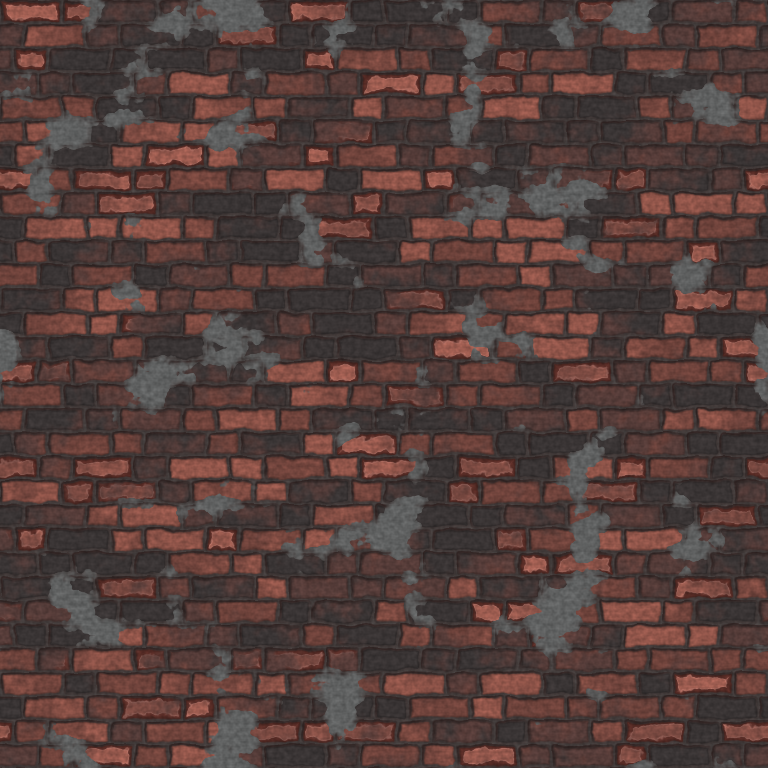
Write a Shadertoy shader that draws this texture.

```glsl
const float ROWS = 32.0;         // courses up the canvas
const float PAIR = 4.0;          // long plus short brick, in course heights
const float LONG_BRICK = 2.6;    // share of the pair taken by the long brick

const vec3 CHARCOAL = vec3(0.225, 0.205, 0.205);
const vec3 BROWN = vec3(0.335, 0.235, 0.222);
const vec3 RED = vec3(0.435, 0.262, 0.232);
const vec3 PINK = vec3(0.570, 0.335, 0.290);
const vec3 OXIDE = vec3(0.350, 0.175, 0.150);
const vec3 MORTAR = vec3(0.275, 0.252, 0.248);
const vec3 CEMENT = vec3(0.375, 0.380, 0.380);
const vec3 SOOT = vec3(0.180, 0.125, 0.120);

float hash(vec2 p) {
    vec3 q = fract(p.xyx * 0.1031);
    q += dot(q, q.yzx + 33.33);
    return fract((q.x + q.y) * q.z);
}

// Dot product of an offset with the random unit gradient of a wrapped cell
float slope(vec2 cell, vec2 offset, vec2 period) {
    float angle = 6.2832 * hash(mod(cell, period) + 7.0);
    return dot(vec2(cos(angle), sin(angle)), offset);
}

float gradientNoise(vec2 p, vec2 period) {
    vec2 cell = floor(p), f = fract(p), e = vec2(1.0, 0.0);
    vec2 u = f * f * f * (f * (f * 6.0 - 15.0) + 10.0);
    float low = mix(slope(cell, f, period), slope(cell + e, f - e, period), u.x);
    float high = mix(slope(cell + e.yx, f - e.yx, period), slope(cell + 1.0, f - 1.0, period), u.x);
    return mix(low, high, u.y);
}

// Octaves of noise that tile over the unit square
float fbm(vec2 uv, vec2 frequency, int octaves) {
    float sum = 0.0, amplitude = 1.0;
    for (int i = 0; i < octaves; i++) {
        sum += amplitude * gradientNoise(uv * frequency, frequency);
        frequency *= 2.0;
        amplitude *= 0.5;
    }
    return sum;
}

float roundedBox(vec2 p, vec2 halfSize, float radius) {
    vec2 q = abs(p) - halfSize + radius;
    return length(max(q, 0.0)) + min(max(q.x, q.y), 0.0) - radius;
}

// Alternating long and short bricks, each course shifted by a quarter pair
void brickLayout(vec2 p, out vec2 id, out vec2 local, out vec2 halfSize) {
    float row = floor(p.y);
    float x = p.x + row + 1.0;
    float along = mod(x, PAIR);
    float isShort = step(LONG_BRICK, along);
    float center = mix(0.5 * LONG_BRICK, 0.5 * (LONG_BRICK + PAIR), isShort);
    float halfWidth = mix(0.5 * LONG_BRICK, 0.5 * (PAIR - LONG_BRICK), isShort);
    id = mod(vec2(2.0 * floor(x / PAIR) + isShort, row), vec2(4.0 * ROWS / 8.0, ROWS));
    local = vec2(along - center, fract(p.y) - 0.5);
    halfSize = vec2(halfWidth - 0.10, 0.41);
}

vec3 brickRamp(float tone) {
    vec3 color = mix(CHARCOAL, BROWN, smoothstep(0.15, 0.40, tone));
    color = mix(color, RED, smoothstep(0.42, 0.65, tone));
    return mix(color, PINK, smoothstep(0.68, 0.95, tone));
}

// Flaked face: dark oxide rim around a brighter core with a pale outline
vec3 flakedFace(vec3 color, float depth, float wobble) {
    float contour = depth - 0.15 - 0.12 * wobble;
    vec3 face = mix(OXIDE, color * 1.08, smoothstep(-0.05, 0.03, contour));
    return face + 0.07 * exp(-pow(contour / 0.035, 2.0));
}

void mainImage(out vec4 fragColor, in vec2 fragCoord) {
    vec2 uv = fragCoord / iResolution.y;
    float pixel = ROWS / iResolution.y;

    // Hand-laid waviness
    vec2 warp = vec2(fbm(uv + 0.37, vec2(28.0), 2), fbm(uv + 0.71, vec2(28.0), 2));
    vec2 id, local, halfSize;
    brickLayout(uv * ROWS + 0.13 * warp, id, local, halfSize);

    // Chipped outline, eaten away further where cement is smeared
    float rough = fbm(uv + 0.19, vec2(64.0), 3);
    float smear = fbm(uv + 0.53, vec2(9.0), 5);
    float edge = roundedBox(local, halfSize, 0.07) + 0.06 * rough;
    float worn = edge + 1.8 * max(smear - 0.26 + 0.06 * rough, 0.0);
    float brick = 1.0 - smoothstep(-pixel, pixel, worn);

    // Brick tone: per brick, drifting over the wall, blotched inside
    float drift = fbm(uv + 0.11, vec2(5.0), 2);
    float blotch = fbm(uv + 0.83, vec2(40.0), 3);
    float tone = hash(id + 3.0) + 0.45 * drift + 0.18 * blotch;
    vec3 face = brickRamp(tone);
    float flaked = step(0.76, hash(id + 61.0)) * smoothstep(0.40, 0.60, tone);
    face = mix(face, flakedFace(face, -edge, rough), flaked);
    face *= 1.0 - 0.20 * smoothstep(-0.12, 0.0, edge);

    // Joints, sooty along the upper and left brick edges
    float cement = smoothstep(0.20, 0.46, smear + 0.08 * rough);
    vec3 joint = mix(MORTAR, CEMENT, cement);
    vec3 color = mix(joint, face, brick);
    float side = smoothstep(-0.3, 0.5, dot(local / halfSize, vec2(-0.5, 0.5)));
    float shadow = exp(-pow((edge - 0.04) / 0.06, 2.0)) * mix(0.25, 0.85, side);
    color = mix(color, SOOT, shadow * (1.0 - cement));

    // Fine grit and faint horizontal streaks
    float grit = fbm(uv + 0.29, vec2(150.0), 2);
    float streak = fbm(uv + 0.47, vec2(40.0, 200.0), 2);
    color *= 1.0 + 0.20 * grit + 0.10 * streak;
    fragColor = vec4(color, 1.0);
}
```
